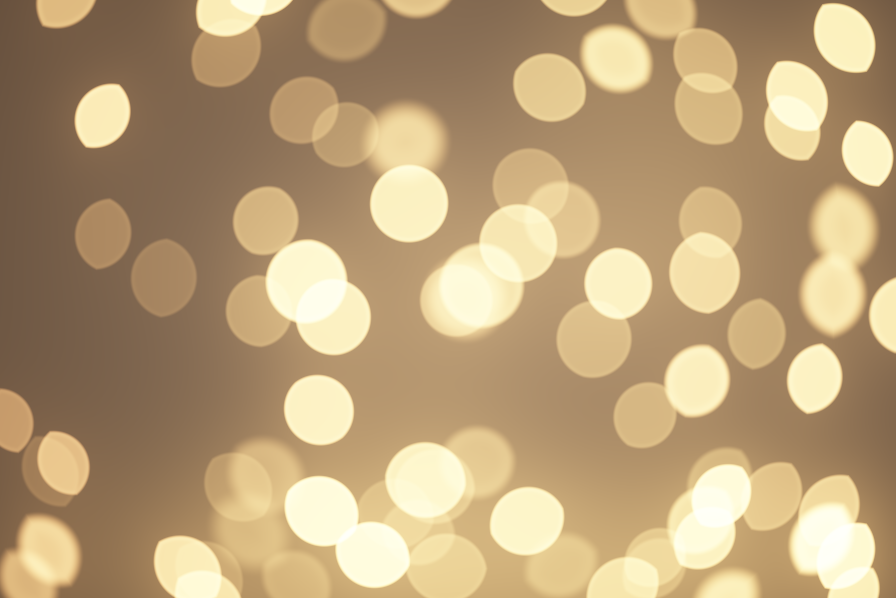
This background is drawn by a Shadertoy shader. Its source:

```glsl
// Warm out-of-focus lights over a soft brown backdrop.
// Scattered lens-shaped discs add up as exposure; an exponential film
// response turns overlaps cream white. Discs narrow towards the corners.

const vec3 PEACH_LIGHT  = vec3(1.60, 0.86, 0.40);
const vec3 YELLOW_LIGHT = vec3(1.60, 1.06, 0.45);

// Four random values in 0..1 from one number.
vec4 hash41(float n) {
    vec4 q = fract(vec4(n) * vec4(0.1031, 0.1030, 0.0973, 0.1099));
    q += dot(q, q.wzxy + 33.33);
    return fract((q.xxyz + q.yzzw) * q.zywx);
}

// Soft elliptical glow with peak 1 at its centre.
float glow(vec2 p, vec2 centre, vec2 size) {
    vec2 q = (p - centre) / size;
    return exp(-dot(q, q));
}

// Signed distance to the overlap of two circles set apart along an axis.
float lensDistance(vec2 q, vec2 axis, float radius, float spread) {
    vec2 shift = 0.5 * spread * axis;
    return max(length(q - shift), length(q + shift)) - radius;
}

// Light of one disc: even body, thin bright rim, faint halo outside.
float discLight(float d, float softness, float power) {
    float body = 1.0 - smoothstep(-softness, softness, d);
    float rimOffset = (d + 1.2 * softness) / (1.2 * softness);
    float rim = 0.16 * exp(-rimOffset * rimOffset);
    float halo = 0.04 * exp(-max(d, 0.0) / 0.055);
    return power * (body * (1.0 + rim) + halo);
}

// Sum of discs scattered over the heights low..high.
vec3 scatterLights(vec2 p, float aspect, int count, float low, float high,
                   float skew, float seed) {
    vec2 middle = vec2(0.5 * aspect, 0.5);
    float pixel = 1.0 / iResolution.y;
    vec3 exposure = vec3(0.0);
    for (int i = 0; i < count; i++) {
        float n = float(i);
        vec4 rnd = hash41(n * 1.37 + seed);

        // Even sequence with jitter, so that some discs cluster.
        vec2 spot = fract(vec2(0.7549, 0.5698) * n + 0.16 * rnd.xy + 0.3);
        vec2 centre = vec2(aspect * mix(-0.02, 1.02, pow(spot.x, skew)),
                           mix(low, high, spot.y));

        // Narrowing along the direction to the middle of the canvas.
        vec2 outward = centre - middle;
        float reach = length(outward);
        vec2 axis = outward / max(reach, 0.001);
        float radius = mix(0.058, 0.070, rnd.z);
        float spread = 0.68 * radius * smoothstep(0.08, 0.85, reach);
        float d = lensDistance(p - centre, axis, radius, spread);

        // Mostly dim and crisp, a few brilliant or blurred.
        float blur = pow(fract(rnd.z * 7.31), 6.0);
        float softness = max(mix(0.003, 0.024, blur), pixel);
        float across = smoothstep(0.0, 0.45 * aspect, centre.x);
        float power = mix(0.26, 3.6, pow(rnd.w, 2.3)) * mix(0.65, 1.1, across);

        float yellow = clamp(0.25 + 0.6 * across + 0.4 * (rnd.x - 0.5), 0.0, 1.0);
        vec3 tint = mix(PEACH_LIGHT, YELLOW_LIGHT, yellow);
        exposure += tint * discLight(d, softness, power);
    }
    return exposure;
}

// Blurred room: grey brown, lighter in the middle, dark at the corners.
vec3 backdrop(vec2 p, float aspect) {
    vec2 unit = vec2(p.x / aspect, p.y);
    vec3 dark = vec3(0.35, 0.27, 0.205);
    vec3 light = vec3(0.59, 0.485, 0.385);
    return mix(dark, light, glow(unit, vec2(0.55, 0.52), vec2(0.52, 0.62)));
}

void mainImage(out vec4 fragColor, in vec2 fragCoord) {
    vec2 p = fragCoord / iResolution.y;
    float aspect = iResolution.x / iResolution.y;
    vec2 unit = vec2(p.x / aspect, p.y);

    // Wide haze from lights too blurred to show an outline.
    float haze = 0.55 * glow(unit, vec2(0.55, 0.04), vec2(0.36, 0.20))
               + 0.22 * glow(unit, vec2(0.74, 0.66), vec2(0.16, 0.26))
               + 0.16 * glow(unit, vec2(0.48, 0.42), vec2(0.14, 0.26));
    vec3 exposure = YELLOW_LIGHT * haze;

    // Loose scatter above, dense band along the bottom.
    exposure += scatterLights(p, aspect, 46, 0.28, 1.03, 0.8, 11.0);
    exposure += scatterLights(p, aspect, 34, -0.02, 0.23, 0.9, 83.0);

    vec3 colour = 1.0 - (1.0 - backdrop(p, aspect)) * exp(-exposure);
    fragColor = vec4(colour, 1.0);
}
```
